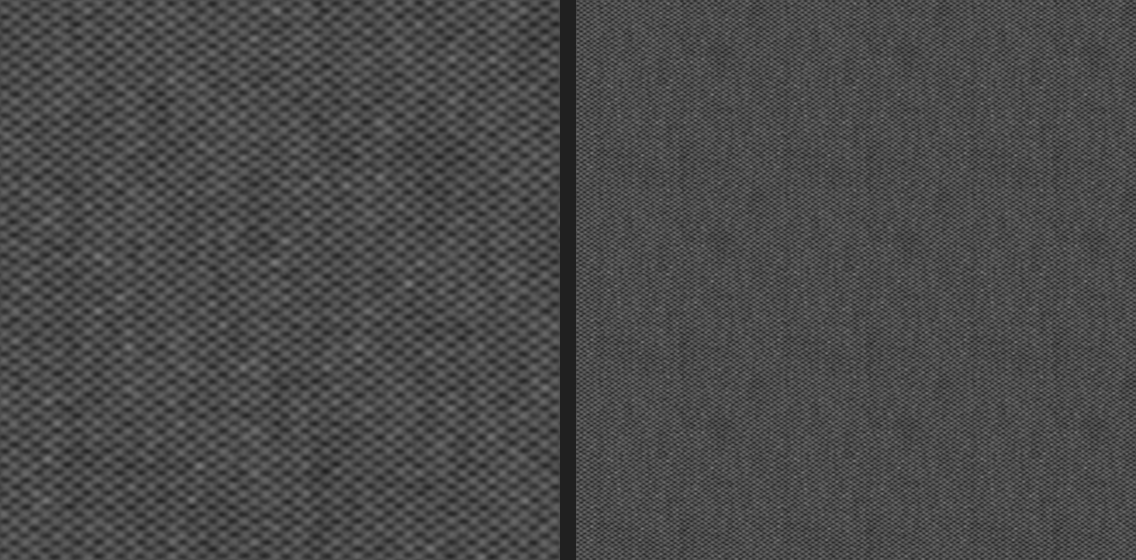
Left, the tile; right, the same tile 3 across and 3 down.
Reproduce this texture procedurally as a Shadertoy shader.

```glsl
vec2 hash2(vec2 p) {
    vec3 q = fract(p.xyx * vec3(0.1031, 0.1030, 0.0973));
    q += dot(q, q.yzx + 33.33);
    return fract((q.xx + q.yz) * q.zy);
}

// Gradient at a lattice corner, dotted with the offset from it
float corner(vec2 cell, vec2 offset, vec2 period) {
    float angle = 6.2831853 * hash2(mod(cell, period) + 7.0).x;
    return dot(vec2(cos(angle), sin(angle)), offset);
}

// Gradient noise that wraps after a whole number of cells
float wrapNoise(vec2 uv, vec2 period) {
    vec2 p = uv * period;
    vec2 i = floor(p), f = fract(p), e = vec2(1, 0);
    vec2 w = f * f * f * (f * (f * 6.0 - 15.0) + 10.0);
    return mix(mix(corner(i, f, period), corner(i + e, f - e, period), w.x),
               mix(corner(i + e.yx, f - e.yx, period), corner(i + 1.0, f - 1.0, period), w.x), w.y);
}

// Checkerboard of raised threads and the flat dark gaps between them
float weave(vec2 uv) {
    vec2 crossings = vec2(54, 80);
    vec2 p = uv * crossings;
    p += 0.4 * vec2(wrapNoise(uv, vec2(7, 6)), wrapNoise(uv, vec2(5, 9)));
    vec2 base = floor(p);
    float height = 0.0;
    for (int y = -1; y <= 1; y++)
    for (int x = -1; x <= 1; x++) {
        vec2 cell = base + vec2(x, y);
        vec2 id = mod(cell, crossings);
        vec2 rnd = hash2(id + 3.0);
        vec2 jitter = hash2(id + 91.0) - 0.5;
        vec2 d = p - cell - 0.5 - jitter * vec2(0.24, 0.18);
        if (mod(id.x + id.y, 2.0) < 0.5) {
            float glint = 0.08 * smoothstep(0.93, 1.0, rnd.y);
            d /= vec2(0.52, 0.60);
            height += (0.075 + 0.05 * rnd.x + glint) * exp(-dot(d, d));
        } else {
            d /= vec2(0.62, 0.49);
            height -= (0.12 + 0.055 * rnd.x) * exp(-dot(d, d));
        }
    }
    return height;
}

void mainImage(out vec4 fragColor, in vec2 fragCoord) {
    vec2 uv = fragCoord / iResolution.xy;
    float shade = 0.312 + weave(uv);

    // Broad mottling, uneven threads and fine fibres
    shade += 0.025 * wrapNoise(uv, vec2(6, 5));
    shade += 0.03 * wrapNoise(uv, vec2(27, 4));
    shade += 0.03 * wrapNoise(uv, vec2(36, 40));
    shade += 0.025 * wrapNoise(uv, vec2(130, 150));

    fragColor = vec4(vec3(clamp(shade, 0.0, 1.0)), 1.0);
}
```
